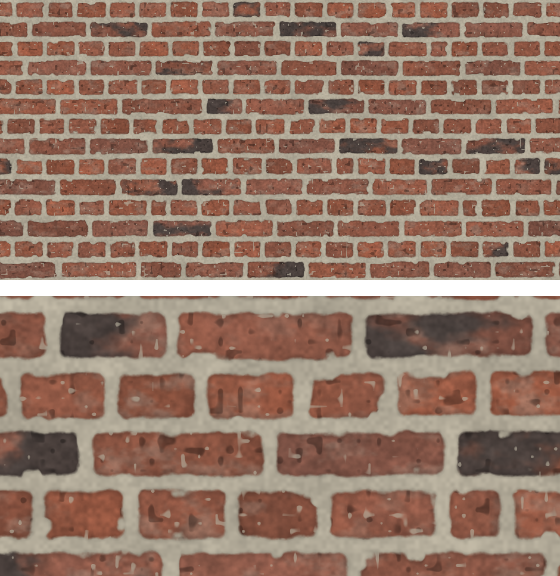
Top, the full canvas; bottom, a detail of the centre.
This texture is drawn by a Shadertoy shader. Its source:

```glsl
// Weathered brick wall: courses of short header bricks alternate with courses
// of long stretchers in pale mortar. Each brick is a rounded box with a chipped
// noisy outline, its own hashed tone, soot blotches, grain and lime specks.
#define COURSES 14.0
#define HEADERS 18.0
#define STRETCHERS 9.0
#define JOINT_WIDTH 0.0165
#define CORNER 0.009
#define CHIPPING 0.0075
#define MORTAR vec3(0.70, 0.67, 0.60)
#define DULL_RED vec3(0.51, 0.33, 0.275)
#define ORANGE_RED vec3(0.60, 0.345, 0.255)
#define PALE_DUST vec3(0.60, 0.48, 0.42)
#define SOOT vec3(0.27, 0.245, 0.235)

float hash(vec2 p) {
    vec3 q = fract(p.xyx * 0.1031);
    q += dot(q, q.yzx + 33.33);
    return fract((q.x + q.y) * q.z);
}

float noise(vec2 p) {
    vec2 i = floor(p), f = fract(p);
    f = f * f * (3.0 - 2.0 * f);
    return mix(mix(hash(i), hash(i + vec2(1, 0)), f.x),
               mix(hash(i + vec2(0, 1)), hash(i + vec2(1, 1)), f.x), f.y);
}

float fbm(vec2 p) {
    float sum = 0.0, weight = 0.533;
    for (int i = 0; i < 4; i++) {
        sum += weight * noise(p);
        p = p * 2.03 + 7.1;
        weight *= 0.5;
    }
    return sum;
}

// Position of a vertical joint, in brick lengths; a few slip far to the right
float jointAt(float k, float course, float count) {
    float h = hash(vec2(mod(k, count) + 3.0, course * 5.0 + 11.0));
    return k + (fract(h * 37.0) - 0.5) * 0.09 + 0.33 * step(0.975, h);
}

float roundedBox(vec2 p, vec2 extent, float radius) {
    vec2 q = abs(p) - extent + radius;
    return length(max(q, 0.0)) + min(max(q.x, q.y), 0.0) - radius;
}

void mainImage(out vec4 fragColor, in vec2 fragCoord) {
    vec2 uv = fragCoord / iResolution.xy;
    vec2 p = uv * vec2(2.0, 1.0);

    // Courses count from the top and sag gently in spacing
    float down = 1.0 - uv.y;
    float level = (down + 0.007 * (1.0 - cos(6.28318 * down))) * COURSES;
    level += (noise(p * vec2(4.0, 9.0)) - 0.5) * 0.07;
    float course = clamp(floor(level), 0.0, COURSES - 1.0);
    float pairIndex = floor(course / 2.0);
    float isLong = mod(course, 2.0);

    // Stretchers break joint by half a brick; one header course is shifted
    float count = mix(HEADERS, STRETCHERS, isLong);
    float phase = 0.44;
    if (isLong > 0.5 && pairIndex > 0.0 && mod(pairIndex, 2.0) < 0.5) phase += 0.48;
    if (course == 6.0) phase -= 0.26;

    // Find the brick between two jittered joints
    float x = uv.x * count - phase;
    float k = floor(x);
    if (x < jointAt(k, course, count)) k -= 1.0;
    else if (x > jointAt(k + 1.0, course, count)) k += 1.0;
    float left = jointAt(k, course, count);
    float right = jointAt(k + 1.0, course, count);
    vec2 id = vec2(mod(k, count), course);
    vec2 seed = id * vec2(13.7, 29.3);

    // Brick outline with broad wobble and small chips
    vec2 local = vec2((x - 0.5 * (left + right)) * 2.0 / count,
                      (course + 0.5 - level) / COURSES);
    vec2 extent = 0.5 * (vec2((right - left) * 2.0 / count, 1.0 / COURSES) - JOINT_WIDTH);
    extent.y -= 0.0015 * hash(seed + 8.0);
    float d = roundedBox(local, extent, CORNER);
    d += (fbm(p * 55.0 + seed) - 0.47) * CHIPPING;
    d += 0.007 * smoothstep(0.68, 0.9, noise(p * 32.0 + seed));
    float soft = max(0.0022, 0.75 / iResolution.y);
    float brickMask = 1.0 - smoothstep(-soft, soft, d);

    // Brick face: tone, dusty film, soot
    float blotch = fbm(p * vec2(16.0, 26.0) + seed);
    float grain = noise(p * 190.0) - 0.5;
    float tone = hash(seed + 1.0) * 0.75 + 0.35 * (1.0 - isLong) + (blotch - 0.5) * 0.7;
    vec3 brick = mix(DULL_RED, ORANGE_RED, clamp(tone, 0.0, 1.0));
    brick *= 0.91 + 0.17 * hash(seed + 2.0);
    float dust = smoothstep(0.46, 0.75, fbm(p * vec2(30.0, 48.0) + 40.0));
    brick = mix(brick, PALE_DUST, dust * (0.25 + 0.4 * hash(seed + 3.0)));
    float sooty = step(hash(seed + 4.0), mix(0.05, 0.24, isLong));
    float slant = (hash(seed + 5.0) - 0.5) * local.x / extent.x;
    float stain = smoothstep(0.32, 0.66, blotch + slant * 0.45);
    brick = mix(brick, SOOT, stain * (sooty * 0.8 + 0.12));
    brick *= 1.0 + grain * 0.17 + (fbm(p * 75.0) - 0.5) * 0.3;

    // Worn dark rim, pits and lime specks
    brick *= 1.0 - 0.12 * smoothstep(-0.008, 0.0, d);
    brick *= 1.0 - 0.28 * smoothstep(0.78, 0.92, noise(p * 85.0 + 61.0));
    float speck = smoothstep(0.85, 0.95, noise(p * 105.0 + seed));
    brick = mix(brick, MORTAR, speck * 0.65);

    // Sandy mortar, faintly shaded beside the bricks
    vec3 mortar = MORTAR * (0.99 + grain * 0.10 + (fbm(p * 24.0) - 0.5) * 0.18);
    mortar *= 1.0 - 0.09 * (1.0 - smoothstep(0.0, 0.005, d));

    fragColor = vec4(clamp(mix(mortar, brick, brickMask), 0.0, 1.0), 1.0);
}
```
